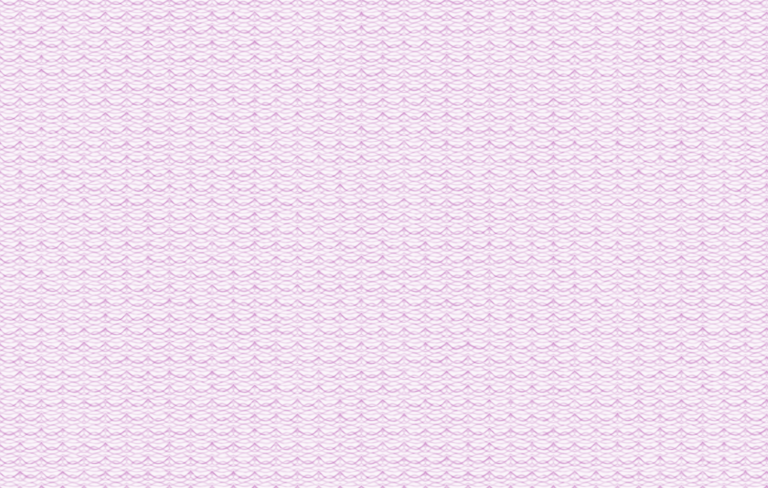
Give the GLSL for this pattern, as a Shadertoy shader.

```glsl
// Fine lilac security-paper weave of crested and mirrored wavy lines.
#define COLUMNS 36.0
#define ROWS 34.0
#define LINE_WIDTH 0.052
#define CREST_HEIGHT 0.21
#define LENS_HEIGHT 0.18
#define CREST_INK 0.36
#define WEAR 0.75
#define WOBBLE 0.10
#define PAPER vec3(0.986, 0.971, 0.986)
#define INK vec3(0.826, 0.600, 0.815)

const float PI = 3.14159;

float hash(vec2 p) {
    return fract(sin(dot(p, vec2(127.1, 311.7))) * 43758.5453);
}

float valueNoise(vec2 p) {
    vec2 cell = floor(p), f = fract(p);
    f = f * f * (3.0 - 2.0 * f);
    float low = mix(hash(cell), hash(cell + vec2(1, 0)), f.x);
    float high = mix(hash(cell + vec2(0, 1)), hash(cell + vec2(1, 1)), f.x);
    return mix(low, high, f.y);
}

// Soft stroke repeated once per row, kept equally thick on its slopes.
float stroke(float y, float slope, float width) {
    float rise = slope * COLUMNS / ROWS * iResolution.y / iResolution.x;
    float d = (fract(y + 0.5) - 0.5) / (width * sqrt(1.0 + rise * rise));
    return exp(-0.5 * d * d);
}

void mainImage(out vec4 fragColor, in vec2 fragCoord) {
    vec2 uv = fragCoord / iResolution.xy;
    vec2 p = uv * vec2(COLUMNS, ROWS) + vec2(0.06, 0.1);
    float width = max(LINE_WIDTH, 0.42 * ROWS / iResolution.y);

    // Slight unevenness of the drawn lines.
    float y = p.y + WOBBLE * (valueNoise(p * vec2(3.0, 2.0) + 40.0) - 0.5);

    // Pointed crests meet on the columns; lenses swing the other way.
    float crest = CREST_HEIGHT * (1.0 - 2.0 * abs(sin(PI * p.x)));
    float crestSlope = 2.0 * PI * CREST_HEIGHT * cos(PI * p.x);
    float lens = -LENS_HEIGHT * cos(2.0 * PI * p.x);
    float lensSlope = 2.0 * PI * LENS_HEIGHT * sin(2.0 * PI * p.x);
    float clear = 1.0;

    // Three crested lines per row, flatter and paler away from the first.
    for (int i = 0; i < 3; i++) {
        float k = float(i);
        float flatness = 1.0 - 0.25 * k;
        float ink = i == 0 ? 0.60 : 0.38 - 0.04 * k;
        float line = stroke(y + 0.34 * k - crest * flatness, crestSlope * flatness, width);
        clear *= 1.0 - ink * line;
    }

    // Two mirrored lines per row close the lenses.
    for (int i = 0; i < 2; i++) {
        float k = float(i);
        float flatness = 1.0 - 0.3 * k;
        float line = stroke(y + 0.2 + 0.42 * k - lens * flatness, lensSlope * flatness, width);
        clear *= 1.0 - (0.38 - 0.08 * k) * line;
    }

    // Small dark triangle beneath every main crest.
    vec2 q = fract(vec2(p.x, y) + 0.5) - 0.5;
    float flank = abs(q.x) * 1.6 + abs(q.y - 0.06);
    clear *= 1.0 - CREST_INK * (1.0 - smoothstep(0.06, 0.32, flank));

    // Uneven printing: faint column tone and fine grain.
    float columnTone = hash(vec2(floor(p.x + 0.5), 7.0)) - 0.5;
    float grain = valueNoise(p * vec2(7.0, 6.0)) - 0.5;
    float tone = 1.0 + 0.08 * columnTone + WEAR * grain;

    float coverage = clamp((1.0 - clear) * tone, 0.0, 1.0);
    fragColor = vec4(mix(PAPER, INK, coverage), 1.0);
}
```
